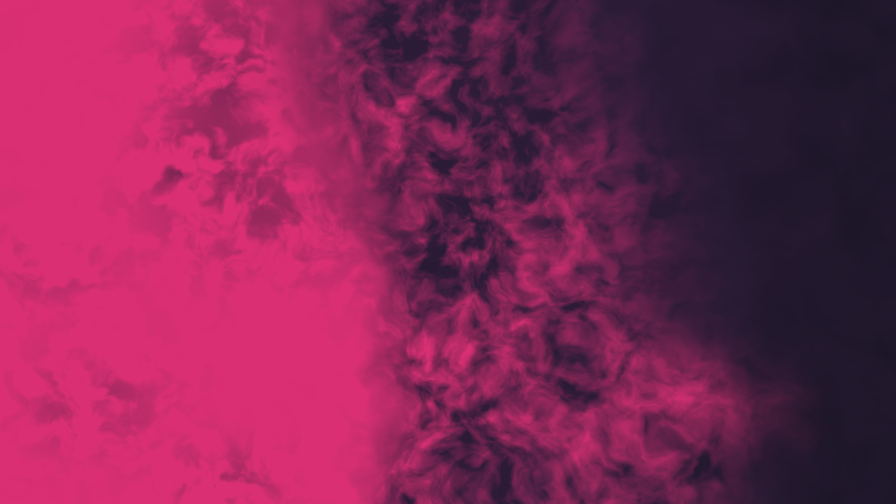
Reproduce this background procedurally as a WebGL 2 fragment shader.

```glsl
#version 300 es
precision highp float;
// Weathered magenta pigment breaking up into a dark violet wall on the right.
uniform vec2 u_resolution;
out vec4 fragColor;

float hash(vec2 p) {
    vec3 q = fract(vec3(p.xyx) * 0.1031);
    q += dot(q, q.yzx + 33.33);
    return fract((q.x + q.y) * q.z);
}

float noise(vec2 p) {
    vec2 i = floor(p), f = fract(p);
    f = f * f * (3.0 - 2.0 * f);
    return mix(mix(hash(i), hash(i + vec2(1, 0)), f.x),
               mix(hash(i + vec2(0, 1)), hash(i + vec2(1, 1)), f.x), f.y);
}

float fbm(vec2 p) {
    float sum = 0.0, amp = 0.533;
    for (int i = 0; i < 4; i++) {
        sum += amp * noise(p);
        p = mat2(1.6, 1.2, -1.2, 1.6) * p + 17.3;
        amp *= 0.5;
    }
    return sum;
}

// Soft elliptical spot
float spot(vec2 p, vec2 center, vec2 radius) {
    vec2 d = (p - center) / radius;
    return exp(-dot(d, d));
}

void main() {
    vec2 p = gl_FragCoord.xy / u_resolution.y;
    p.x *= 1.7778 * u_resolution.y / u_resolution.x;

    // Cloudy warp, fine grain and thin veins
    vec2 warp = vec2(fbm(p * 11.0 + 3.0), fbm(p * 11.0 + 41.0)) - 0.5;
    float cloud = fbm(p * 13.0 + warp + 60.0);
    float grain = fbm(p * 34.0 + warp * 2.5);
    float veins = 1.0 - abs(2.0 * fbm(p * 24.0 + warp * 2.0 + 90.0) - 1.0) * 3.0;

    // Streaks fanning outward to the right
    vec2 ray = p - vec2(0.7, 0.47) + warp * 0.05;
    float radius = length(ray);
    float streaks = fbm(vec2(radius * 13.0, atan(ray.y, ray.x) * 22.0) + 30.0);
    float fan = smoothstep(0.25, 0.6, radius) * smoothstep(0.75, 1.0, p.x);

    // Broken band between the solid pigment and the bare wall
    float x = p.x + warp.x * 0.12 + (grain - 0.5) * 0.08;
    float inner = smoothstep(mix(0.66, 0.42, smoothstep(0.45, 0.85, p.y)), 0.85, x);
    float rim = 1.58 - 0.2 * smoothstep(0.2, 0.42, p.y) - 0.16 * smoothstep(0.6, 0.88, p.y);
    rim -= 0.08 * (1.0 - smoothstep(0.0, 0.15, p.y));
    float outer = smoothstep(rim - 0.28, rim + 0.08, x);
    float level = mix(1.04, mix(0.46, 0.14, smoothstep(0.22, 0.95, p.y)), inner);

    // Larger light and dark patches
    level += 0.42 * spot(p, vec2(0.8, 0.75), vec2(0.08, 0.09));
    level += 0.2 * spot(p, vec2(1.13, 0.87), vec2(0.05, 0.13));
    level += 0.1 * spot(p, vec2(1.22, 0.55), vec2(0.13, 0.12));
    level += 0.22 * spot(p, vec2(1.42, 0.2), vec2(0.18, 0.06));
    level += 0.18 * spot(p, vec2(0.9, 0.32), vec2(0.15, 0.08));
    level -= 0.2 * spot(p, vec2(0.82, 0.46), vec2(0.06, 0.14));
    level -= 0.28 * spot(p, vec2(1.03, 0.05), vec2(0.12, 0.06));
    level -= 0.15 * spot(p, vec2(0.79, 0.95), vec2(0.1, 0.08));
    level -= 0.12 * spot(p, vec2(1.13, 0.43), vec2(0.2, 0.04));

    // Mottling is strongest inside the band
    float mottle = mix(grain, streaks, fan * 0.5) - 0.5;
    float detail = mottle * 1.4 + (cloud - 0.5) * 0.55 + veins * 0.1 - 0.04;
    float pigment = (level + detail * inner) * (1.0 - outer);

    // Faint smudges over the solid pigment
    float smudge = 0.5 * spot(p, vec2(0.35, 0.68), vec2(0.08, 0.05));
    smudge += 0.45 * spot(p, vec2(0.45, 0.86), vec2(0.13, 0.2));
    smudge += 0.32 * spot(p, vec2(0.18, 0.2), vec2(0.13, 0.09));
    smudge += 0.4 * spot(p, vec2(0.45, 0.04), vec2(0.1, 0.07));
    smudge += 0.35 * spot(p, vec2(0.56, 0.58), vec2(0.22, 0.12));
    smudge += 0.2 * spot(p, vec2(0.09, 0.47), vec2(0.12, 0.08)) + 0.06;
    pigment -= smudge * smoothstep(0.38, 0.68, mix(grain, cloud, 0.45)) * (1.0 - inner);

    // Wall darkens toward the right edge
    vec3 wall = mix(vec3(0.18, 0.11, 0.22), vec3(0.12, 0.09, 0.165), smoothstep(1.15, 1.75, p.x));
    wall += (cloud - 0.5) * vec3(0.05, 0.02, 0.04);
    vec3 magenta = vec3(0.855, 0.185, 0.45);
    fragColor = vec4(mix(wall, magenta, clamp(pigment, 0.0, 1.0)), 1.0);
}
```
